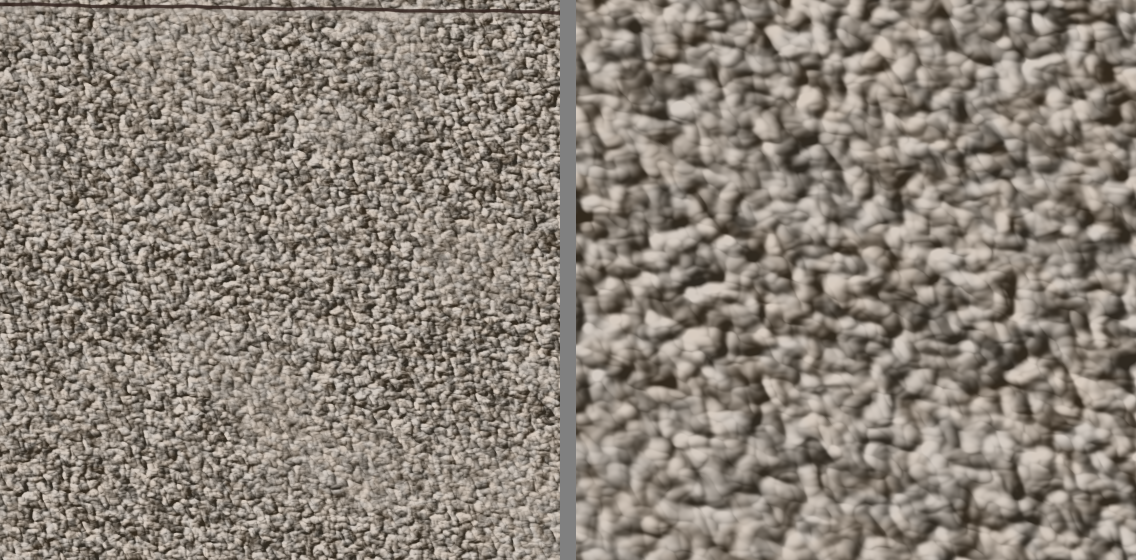
Left: the whole. Right: its middle third, enlarged.
Reproduce this texture procedurally as a Shadertoy shader.

```glsl
const vec3 SHADOW = vec3(0.19, 0.16, 0.12);
const vec3 HIGHLIGHT = vec3(0.84, 0.80, 0.76);
const vec3 SEAM_BROWN = vec3(0.21, 0.15, 0.13);
const vec2 LIGHT_DIR = vec2(-0.74, 0.67);

vec3 hash3(vec2 p) {
    vec3 q = fract(p.xyx * vec3(0.1031, 0.1030, 0.0973));
    q += dot(q, q.yxz + 33.33);
    return fract((q.xxy + q.yzz) * q.zyx);
}

mat2 rotation(float angle) {
    float c = cos(angle), s = sin(angle);
    return mat2(c, s, -s, c);
}

// Soft cellular noise: x = distance to the grain centre, y = blended grain tone
vec2 softCells(vec2 p, float sharpness) {
    vec2 cell = floor(p);
    float total = 0.0, tone = 0.0;
    for (int y = -1; y <= 1; y++) {
        for (int x = -1; x <= 1; x++) {
            vec2 id = cell + vec2(x, y);
            vec3 rnd = hash3(id);
            vec2 d = id + rnd.xy - p;
            float weight = exp(-sharpness * dot(d, d));
            total += weight;
            tone += weight * rnd.z;
        }
    }
    return vec2(-log(total) / sharpness, tone / total);
}

// Grains stretched along the falling diagonal, with wavering outlines
vec2 grains(vec2 uv, float scale, float angle) {
    vec2 p = rotation(angle) * uv * vec2(0.86, 1.16) * scale;
    p += 0.22 * sin(p.yx * 1.7 + 1.3 * sin(p * 0.83));
    return softCells(p, 6.0);
}

// Tone from raised grains lit along one direction
float reliefTone(vec2 uv, float scale, float angle) {
    vec2 here = grains(uv, scale, angle);
    vec2 toLight = grains(uv + LIGHT_DIR * 0.42 / scale, scale, angle);
    float slope = toLight.x - here.x;
    return 0.85 * slope + 0.4 * (0.05 - here.x) + 0.65 * (here.y - 0.5);
}

// Broad worn areas
float wear(vec2 uv) {
    vec2 p = rotation(0.5) * uv;
    float broadPatch = softCells(p * vec2(4.0, 6.0) + 3.7, 5.0).y;
    float smallPatch = softCells(p * vec2(11.0, 16.0) + 9.2, 5.0).y;
    return mix(broadPatch, smallPatch, 0.45);
}

// Coverage of the thin, slightly sloping joint
float seam(vec2 uv, float offset, float width) {
    float height = 0.992 - 0.014 * uv.x + 0.0011 * sin(uv.x * 23.0)
                 + 0.0006 * sin(uv.x * 91.0 + 2.0);
    return 1.0 - smoothstep(width * 0.3, width, abs(uv.y - height - offset));
}

void mainImage(out vec4 fragColor, in vec2 fragCoord) {
    vec2 uv = fragCoord / iResolution.xy;
    float worn = wear(uv);

    // Coarse and fine relief
    float coarseTone = reliefTone(uv, 98.0, 0.6);
    float fineTone = reliefTone(uv + 0.37, 180.0, 0.4);
    float contrast = mix(0.86, 0.56, smoothstep(0.35, 0.8, worn));
    float tone = 0.585 + contrast * (coarseTone + 0.38 * fineTone) + 0.16 * (worn - 0.5);

    // Stone colour, faintly warmer or cooler per grain
    vec3 color = mix(SHADOW, HIGHLIGHT, smoothstep(0.0, 1.0, tone));
    float warmth = grains(uv + 0.61, 70.0, 0.3).y - 0.5;
    color += warmth * vec3(0.02, 0.0, -0.02);

    // Joint with a pale worn lip below it
    color = mix(color, HIGHLIGHT * 0.88, 0.4 * seam(uv, -0.008, 0.007));
    color = mix(color, SEAM_BROWN, 0.88 * seam(uv, 0.0, 0.0045));

    fragColor = vec4(clamp(color, 0.0, 1.0), 1.0);
}
```
